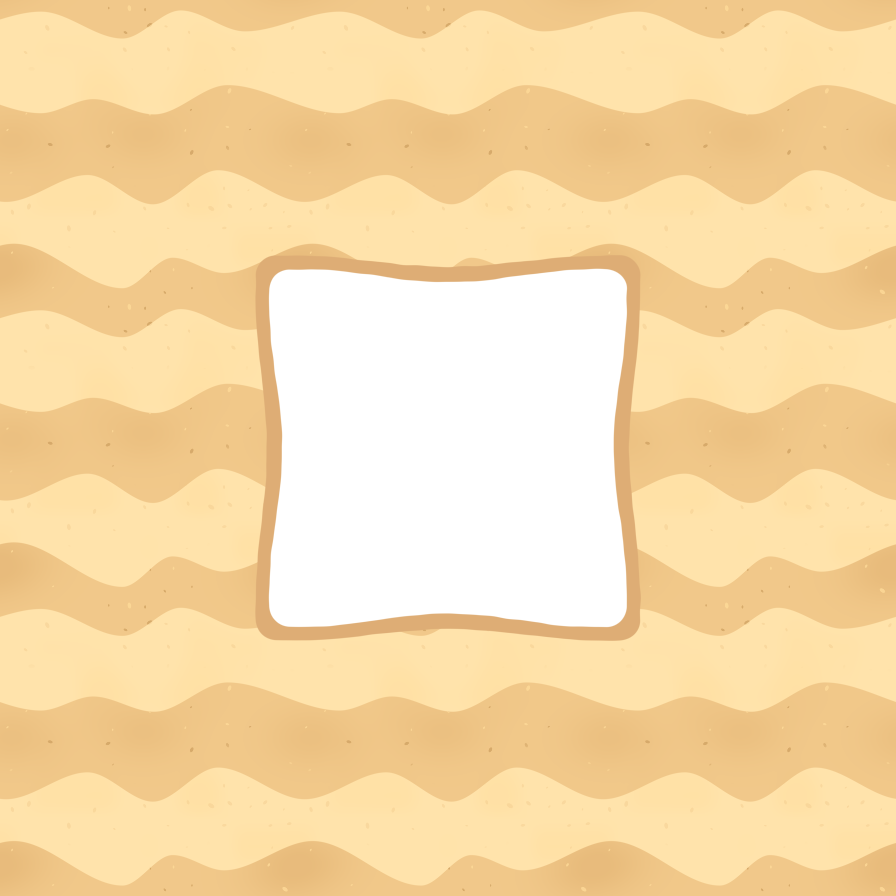
A WebGL 2 fragment shader for this background:

```glsl
#version 300 es
precision highp float;
uniform vec2 u_resolution;
out vec4 outColor;

const vec3 CREAM = vec3(1.0, 0.89, 0.67);
const vec3 CREAM_SHADE = vec3(1.0, 0.865, 0.61);
const vec3 SAND = vec3(0.945, 0.785, 0.54);
const vec3 SAND_SHADE = vec3(0.91, 0.735, 0.485);
const vec3 CRUMB_LIGHT = vec3(1.0, 0.86, 0.60);
const vec3 CRUMB_DARK = vec3(0.81, 0.63, 0.38);
const vec3 CRUST = vec3(0.87, 0.68, 0.46);
const vec3 PANEL = vec3(1.0);

const float TILES = 3.0;          // pattern repeats across the canvas
const float CRUMB_CELLS = 15.0;   // crumb grid cells per tile
const float CRUMB_CHANCE = 0.36;
const float CRUST_HALF = 0.2148;  // half sizes in canvas units
const float PANEL_HALF = 0.1995;
const float CRUST_PINCH = 0.0125;
const float PANEL_PINCH = 0.0145;
const float CORNER = 0.023;

// Crests and troughs of the four layer edges, in tile units from the top
const vec4 EDGE_X[4] = vec4[4](
  vec4(0.137, 0.312, 0.516, 0.762), vec4(0.020, 0.293, 0.512, 0.730),
  vec4(0.047, 0.410, 0.578, 0.750), vec4(0.137, 0.410, 0.605, 0.820));
const vec4 EDGE_Y[4] = vec4[4](
  vec4(0.379, 0.332, 0.383, 0.285), vec4(0.676, 0.586, 0.684, 0.570),
  vec4(0.816, 0.965, 0.863, 0.914), vec4(1.039, 1.129, 1.035, 1.105));

// Centres of the soft shadows in the sand
const vec2 SHADOWS[4] = vec2[4](
  vec2(0.48, 0.45), vec2(0.04, 0.47), vec2(0.95, 0.93), vec2(0.04, 0.88));

float hash(vec2 p) {
  return fract(sin(dot(p, vec2(127.1, 311.7))) * 43758.5);
}

// Value noise that wraps after the given number of cells
float tiledNoise(vec2 p, float period) {
  vec2 i = floor(p), f = smoothstep(0.0, 1.0, fract(p));
  vec2 a = mod(i, period), b = mod(i + 1.0, period);
  return mix(mix(hash(a), hash(vec2(b.x, a.y)), f.x),
             mix(hash(vec2(a.x, b.y)), hash(b), f.x), f.y);
}

// Periodic smooth curve through four turning points
float wave(float x, vec4 xs, vec4 ys) {
  float y = ys.x;
  x = fract(x - xs.x) + xs.x;
  for (int i = 0; i < 4; i++) {
    float next = i < 3 ? xs[(i + 1) % 4] : xs.x + 1.0;
    if (x >= xs[i]) y = mix(ys[i], ys[(i + 1) % 4], smoothstep(xs[i], next, x));
  }
  return y;
}

// Returns coverage of a crumb and its random tone
vec2 crumb(vec2 tile, float px) {
  vec2 g = tile * CRUMB_CELLS;
  vec2 id = mod(floor(g), CRUMB_CELLS);
  float seed = hash(id + 3.7);
  vec2 jitter = vec2(hash(id + 11.3), hash(id + 27.9)) * 0.5 + 0.25;
  vec2 d = fract(g) - jitter;
  float a = 6.2832 * hash(id + 41.1);
  d = mat2(cos(a), -sin(a), sin(a), cos(a)) * d;
  float size = mix(0.055, 0.17, pow(hash(id + 53.5), 2.0));
  float dist = length(d * vec2(1.0, 1.65)) - size;
  float aa = px * CRUMB_CELLS;
  float cover = (1.0 - smoothstep(-aa, aa, dist)) * step(seed, CRUMB_CHANCE);
  return vec2(cover, hash(id + 67.3));
}

// Rounded square whose sides bend inward at the middle
float pinchedSquare(vec2 p, float halfSize, float pinch) {
  vec2 q = abs(p);
  vec2 t = min(q.yx / (halfSize * 0.8), 1.0);
  q += pinch * (0.5 + 0.5 * cos(3.14159 * t));
  vec2 d = q - halfSize + CORNER;
  return length(max(d, 0.0)) + min(max(d.x, d.y), 0.0) - CORNER;
}

vec3 layers(vec2 uv, float px) {
  vec2 tile = vec2(uv.x, 1.0 - uv.y) * TILES;
  tile.y = fract(tile.y - 0.2) + 0.2;
  float aa = px * TILES;

  // Alternate sand and cream at each edge
  float sand = 0.0, depth = tile.y;
  for (int i = 0; i < 4; i++) {
    float below = tile.y - wave(tile.x, EDGE_X[i], EDGE_Y[i]);
    sand = mix(sand, float(1 - i % 2), smoothstep(-aa, aa, below) );
    if (below > 0.0) depth = below;
  }

  // Soft mottling
  float mottle = smoothstep(0.5, 0.95, tiledNoise(tile * 6.0, 6.0));
  float shadow = 0.0;
  for (int i = 0; i < 4; i++) {
    vec2 d = tile - SHADOWS[i];
    d.x -= round(d.x);
    shadow += exp(-dot(d * d, vec2(50.0, 110.0)));
  }
  vec3 sandColor = mix(SAND, SAND_SHADE, min(0.65 * shadow + 0.12 * mottle, 1.0));
  vec3 creamColor = mix(CREAM, CREAM_SHADE, 0.4 * mottle);

  // Crumbs gather in the upper part of each layer
  vec2 c = crumb(tile, aa);
  float cover = c.x * (1.0 - smoothstep(0.18, 0.26, depth));
  sandColor = mix(sandColor, c.y < 0.5 ? CRUMB_LIGHT : CRUMB_DARK, 0.75 * cover);
  creamColor = mix(creamColor, SAND, 0.4 * cover);
  return mix(creamColor, sandColor, sand);
}

void main() {
  vec2 uv = gl_FragCoord.xy / u_resolution;
  float px = 0.75 / min(u_resolution.x, u_resolution.y);
  vec3 color = layers(uv, px);

  // Crust frame and blank panel, with a slightly uneven cut
  vec2 p = uv - 0.5;
  float uneven = 0.0012 * (tiledNoise(uv * 60.0, 60.0) - 0.5);
  float crust = pinchedSquare(p, CRUST_HALF, CRUST_PINCH) + uneven;
  float panel = pinchedSquare(p, PANEL_HALF, PANEL_PINCH) + uneven;
  color = mix(color, CRUST, 1.0 - smoothstep(-px, px, crust));
  color = mix(color, PANEL, 1.0 - smoothstep(-px, px, panel));
  outColor = vec4(color, 1.0);
}
```
